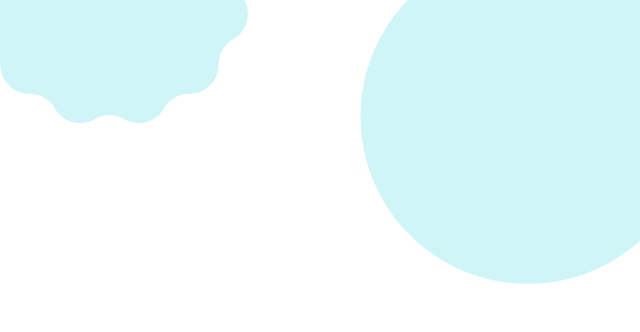
Write a Shadertoy shader that draws this background.

```glsl
const vec3 PAPER = vec3(1.0);
const vec3 AQUA = vec3(0.81, 0.96, 0.965);

// Lengths are in canvas heights
const vec2 DISC_CENTER = vec2(1.590, 0.649);
const float DISC_RADIUS = 0.504;

const vec2 SCALLOP_CENTER = vec2(0.3296, 1.0464);
const float SCALLOP_RING = 0.3409;
const float LOBE_RADIUS = 0.0877;
const float LOBE_COUNT = 12.0;

const float TAU = 6.2831853;

float discDistance(vec2 p, float radius) {
    return length(p) - radius;
}

// Ring of round lobes joined by tangent hollows of the same radius
float scallopDistance(vec2 p) {
    float sector = TAU / LOBE_COUNT;
    float halfSector = 0.5 * sector;

    // Fold into half a sector: hollow at angle zero, lobe at its far edge
    float angle = abs(mod(atan(p.y, p.x) + halfSector, sector) - halfSector);
    vec2 q = length(p) * vec2(cos(angle), sin(angle));

    vec2 lobe = SCALLOP_RING * vec2(cos(halfSector), sin(halfSector));
    float reach = sqrt(4.0 * LOBE_RADIUS * LOBE_RADIUS - lobe.y * lobe.y);
    vec2 hollow = vec2(lobe.x + reach, 0.0);

    // The line through both arc centers decides which arc is the edge
    vec2 axis = hollow - lobe;
    vec2 offset = q - lobe;
    bool onLobe = axis.x * offset.y - axis.y * offset.x > 0.0;
    return onLobe ? discDistance(offset, LOBE_RADIUS)
                  : -discDistance(q - hollow, LOBE_RADIUS);
}

void mainImage(out vec4 fragColor, in vec2 fragCoord) {
    vec2 p = fragCoord / iResolution.y;
    float pixel = 1.0 / iResolution.y;

    // Union of both shapes with a one pixel soft edge
    float d = min(discDistance(p - DISC_CENTER, DISC_RADIUS),
                  scallopDistance(p - SCALLOP_CENTER));
    float coverage = clamp(0.5 - d / pixel, 0.0, 1.0);

    fragColor = vec4(mix(PAPER, AQUA, coverage), 1.0);
}
```
